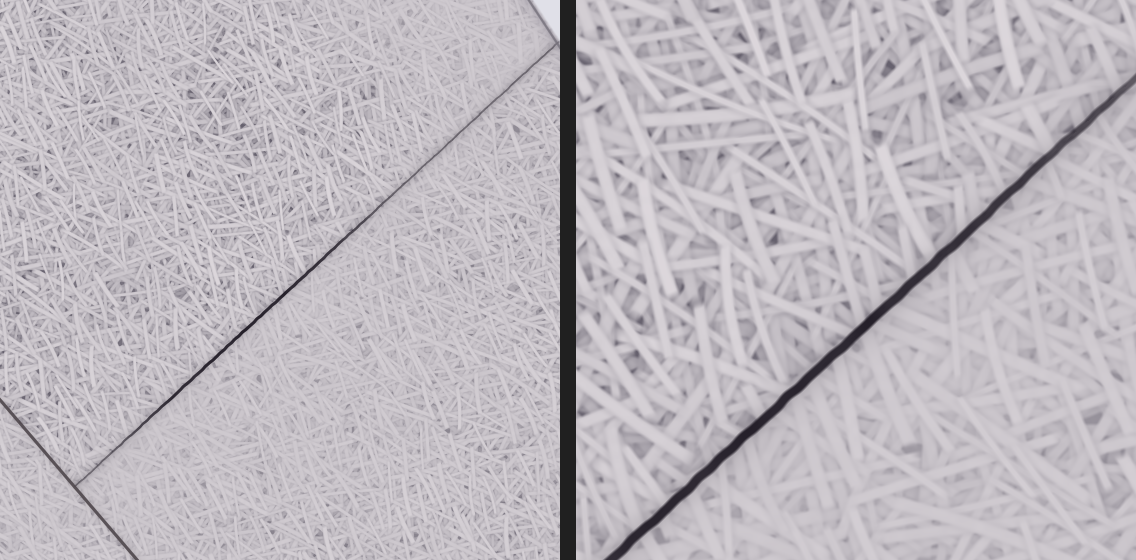
Left, the full canvas; right, a detail of the centre.
Reproduce this texture procedurally as a three.js fragment shader.

```glsl
// Pale wood-wool boards: matted lilac-grey fibres cut by dark diagonal seams
varying vec2 vUv;

const vec3 FIBRE_COLOR = vec3(0.835, 0.815, 0.835);
const vec3 GAP_COLOR = vec3(0.40, 0.38, 0.43);
const vec3 SEAM_COLOR = vec3(0.13, 0.11, 0.15);
const vec3 SIDE_SEAM_COLOR = vec3(0.31, 0.28, 0.30);
const vec3 EDGE_COLOR = vec3(0.56, 0.54, 0.59);
const vec3 BACKDROP_COLOR = vec3(0.88, 0.88, 0.91);

// Seam end points
const vec2 MAIN_A = vec2(0.137, 0.134);
const vec2 MAIN_B = vec2(0.992, 0.920);
const vec2 SIDE_A = vec2(0.0, 0.286);
const vec2 SIDE_B = vec2(0.245, 0.0);
const vec2 EDGE_A = vec2(0.944, 1.0);
const vec2 EDGE_B = vec2(1.0, 0.915);

const int LAYERS = 20;
const float ROW_HEIGHT = 0.018;
const float MIN_LENGTH = 0.07;
const float MAX_LENGTH = 0.16;
const float MIN_HALF_WIDTH = 0.0022;
const float MAX_HALF_WIDTH = 0.0042;
const float FIBRE_DENSITY = 0.66;
const float SHADOW_REACH = 0.0045;
const float SHADOW_DEPTH = 0.10;
const float MAT_TONE = 0.90;
const float SOFT = 0.0013;

float hash(vec2 p) {
  return fract(sin(dot(p, vec2(127.1, 311.7))) * 43758.5453);
}

float noise(vec2 p) {
  vec2 i = floor(p);
  vec2 f = fract(p);
  f = f * f * (3.0 - 2.0 * f);
  return mix(mix(hash(i), hash(i + vec2(1.0, 0.0)), f.x),
             mix(hash(i + vec2(0.0, 1.0)), hash(i + 1.0), f.x), f.y);
}

// Signed distance to the line a-b, positive on its left
float lineSide(vec2 p, vec2 a, vec2 b) {
  return dot(p - a, normalize(vec2(a.y - b.y, b.x - a.x)));
}

float band(float d, float halfWidth, float soft) {
  return 1.0 - smoothstep(halfWidth - soft, halfWidth + soft, abs(d));
}

// Stacks rotated rows of bent fibres from the deepest layer to the surface
float fibreTone(vec2 p) {
  float tone = 0.12;
  for (int i = 0; i < LAYERS; i++) {
    float layer = float(i);
    float height = layer / float(LAYERS - 1);
    float angle = layer * 2.4 + 0.3;
    float len = mix(MIN_LENGTH, MAX_LENGTH, hash(vec2(layer, 4.7)));
    float c = cos(angle);
    float s = sin(angle);
    vec2 q = vec2(c * p.x + s * p.y, c * p.y - s * p.x) + layer * 0.37;
    float row = floor(q.y / ROW_HEIGHT);

    for (int j = -1; j <= 1; j++) {
      float r = row + float(j);
      float x = q.x / len + hash(vec2(r, layer));
      vec2 id = vec2(floor(x), r) + layer * vec2(17.3, 9.1);
      float u = fract(x) - 0.5;
      float tilt = 2.8 * (hash(id + 1.3) - 0.5);
      float bend = 2.0 * (hash(id + 2.9) - 0.5);
      float center = r + 0.5 + 0.6 * (hash(id + 5.1) - 0.5);
      float d = abs(q.y - ROW_HEIGHT * (center + tilt * u + bend * u * u));
      float w = mix(MIN_HALF_WIDTH, MAX_HALF_WIDTH, hash(id + 7.7));
      float body = step(hash(id + 3.7), FIBRE_DENSITY)
                 * (1.0 - smoothstep(0.40, 0.47, abs(u)));
      float shadow = body * (1.0 - smoothstep(w, w + SHADOW_REACH, d));
      float fibre = mix(0.2, 1.0, sqrt(height)) * (0.95 + 0.09 * hash(id + 8.3));
      fibre *= 1.0 - 0.06 * smoothstep(0.3, 1.0, d / w);
      tone *= 1.0 - SHADOW_DEPTH * shadow;
      tone = mix(tone, fibre, body * band(d, w, SOFT));
    }
  }
  return tone;
}

void main() {
  vec2 p = vUv;
  float mainSide = lineSide(p, MAIN_A, MAIN_B);
  float sideSide = lineSide(p, SIDE_A, SIDE_B);
  float edgeSide = lineSide(p, EDGE_A, EDGE_B);
  float upper = step(0.0, mainSide);
  float inner = step(0.0, sideSide);

  // Each board has its own fibres and its own openness
  float board = inner * (1.0 + upper);
  float patches = noise(p * 5.0 + 3.0) * 0.65 + noise(p * 13.0) * 0.35;
  float fade = smoothstep(1.25, 1.8, p.x + p.y);
  float upperOpen = mix(0.85 + 0.5 * patches, 0.45, fade);
  float lowerOpen = 0.3 + 0.6 * patches + 0.15 * smoothstep(0.1, 0.3, -mainSide);
  float openness = mix(0.75, mix(lowerOpen, upperOpen, upper), inner);
  openness *= mix(0.7, 1.0, smoothstep(0.0, 0.09, abs(mainSide)));
  float tone = mix(MAT_TONE, fibreTone(p + board * vec2(1.73, 2.31)), openness);
  tone += 0.03 * (noise(p * 190.0) - 0.5);
  vec3 color = mix(GAP_COLOR, FIBRE_COLOR, clamp(tone, 0.0, 1.06));

  // Main seam, darkest and widest below its middle
  vec2 run = MAIN_B - MAIN_A;
  float t = dot(p - MAIN_A, run) / dot(run, run);
  float dark = smoothstep(0.02, 0.25, t) * (1.0 - smoothstep(0.45, 0.72, t));
  float rough = 0.0012 * (noise(vec2(t * 130.0, 2.0)) - 0.5);
  float seam = band(mainSide + rough, mix(0.0018, 0.0029, dark), SOFT);
  float halo = exp(-abs(mainSide) / 0.006) * 0.22;
  float strength = mix(0.58, 0.98, dark) * (0.9 + 0.1 * noise(vec2(t * 60.0, 7.0)));
  color = mix(color, SEAM_COLOR, inner * max(seam * strength, halo));

  // Side seam with a faint shade beside it
  float sideSeam = band(sideSide, 0.0029, SOFT) * 0.92;
  float sideHalo = exp(-abs(sideSide) / 0.005) * 0.22;
  color = mix(color, SIDE_SEAM_COLOR, max(sideSeam, sideHalo));

  // Far edge and the plain surface behind it
  color = mix(color, EDGE_COLOR, 0.55 * exp(-abs(edgeSide) / 0.008));
  color = mix(color, BACKDROP_COLOR, smoothstep(0.002, 0.009, edgeSide));
  color = mix(color, EDGE_COLOR * 0.8, 0.75 * band(edgeSide, 0.002, SOFT));
  gl_FragColor = vec4(color, 1.0);
}
```
